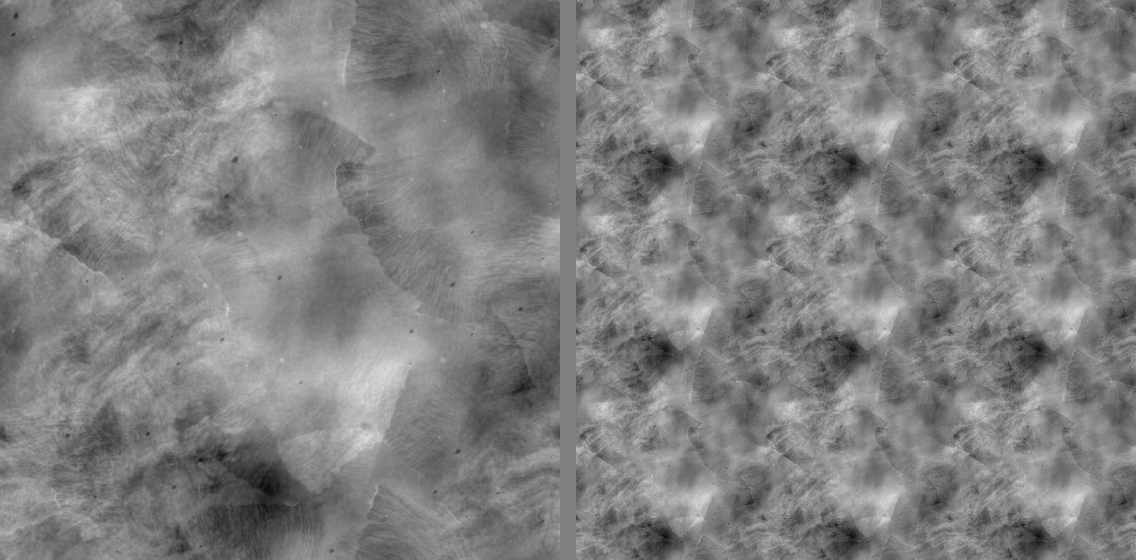
Left: one tile. Right: repeated 3 by 3.
A WebGL 2 fragment shader for this texture:

```glsl
#version 300 es
precision highp float;

uniform vec2 u_resolution;
out vec4 fragColor;

vec2 hash2(vec2 p) {
    vec3 h = fract(p.xyx * vec3(0.1031, 0.1030, 0.0973));
    h += dot(h, h.yzx + 33.33);
    return fract((h.xx + h.yz) * h.zy);
}

float cornerSlope(vec2 corner, vec2 offset, vec2 period, float seed) {
    float angle = 6.28319 * hash2(mod(corner, period) + seed).x;
    return dot(vec2(cos(angle), sin(angle)), offset);
}

// Gradient noise that wraps after a whole number of cells
float noise(vec2 p, vec2 period, float seed) {
    vec2 i = floor(p), f = p - i;
    vec2 e = vec2(1.0, 0.0);
    vec2 s = f * f * f * (f * (f * 6.0 - 15.0) + 10.0);
    float low = mix(cornerSlope(i, f, period, seed),
                    cornerSlope(i + e, f - e, period, seed), s.x);
    float high = mix(cornerSlope(i + e.yx, f - e.yx, period, seed),
                     cornerSlope(i + 1.0, f - 1.0, period, seed), s.x);
    return mix(low, high, s.y);
}

float fbm(vec2 p, vec2 period, int octaves, float gain, float seed) {
    float sum = 0.0, amplitude = 1.0;
    for (int k = 0; k < octaves; k++) {
        sum += amplitude * noise(p, period, seed + 17.0 * float(k));
        p *= 2.0;
        period *= 2.0;
        amplitude *= gain;
    }
    return sum;
}

// Fan-shaped trowel marks: one crisp curved edge, a soft tail and fine scratches
float trowelMarks(vec2 uv, float count, vec2 wobble, float seed) {
    float sum = 0.0;
    float blur = max(0.004, 1.5 / u_resolution.y) * count;
    vec2 cell = floor(uv * count);
    for (int y = -1; y <= 1; y++) {
        for (int x = -1; x <= 1; x++) {
            vec2 id = cell + vec2(x, y);
            vec2 key = mod(id, count) + seed;
            vec2 centre = hash2(key), style = hash2(key + 57.0);
            float turn = 6.28319 * style.x;
            vec2 p = mat2(cos(turn), sin(turn), -sin(turn), cos(turn)) * (uv * count - id - centre);
            p += wobble;

            float bend = mix(0.9, 2.2, fract(style.y * 7.0));
            vec2 q = p + vec2(0.0, bend);
            float depth = length(q) - bend;
            float along = atan(q.x, q.y) * bend;

            float sides = smoothstep(0.52, 0.52 - 3.0 * blur, along) * smoothstep(-0.55, -0.1, along);
            float body = smoothstep(blur, -blur, depth) * smoothstep(-0.75, -0.05, depth) * sides;
            vec2 grainAxis = style.y > 0.45 ? vec2(along, depth) : vec2(depth, along);
            float scratch = noise(grainAxis * vec2(5.0, 190.0 / count), vec2(512.0), seed + 40.0 * style.x);
            float ridge = exp(-pow(depth / (0.7 * blur), 2.0)) * sides
                        * smoothstep(0.1, 0.4, noise(vec2(along * 5.0, style.x * 90.0), vec2(512.0), seed));
            sum += body * (0.28 * (style.y - 0.5) + 0.09 * scratch) + 0.13 * ridge;
        }
    }
    return sum;
}

// Sparse specks: dark pits and pale round dots
float specks(vec2 uv, float count, float seed) {
    vec2 id = floor(uv * count);
    vec2 place = hash2(mod(id, count) + seed), kind = hash2(mod(id, count) + seed + 71.0);
    vec2 p = uv * count - id - mix(vec2(0.25), vec2(0.75), place);
    bool dark = kind.x < 0.05;
    float shown = dark || kind.x > 0.94 ? 1.0 : 0.0;
    if (dark) p = mat2(0.8, -0.6, 0.6, 0.8) * p * vec2(0.7, 1.1);
    float radius = mix(0.05, 0.11, kind.y);
    return shown * smoothstep(radius, radius * 0.3, length(p)) * (dark ? -0.18 : 0.1);
}

void main() {
    vec2 uv = gl_FragCoord.xy / u_resolution;

    // Slight distortion shared by the broad tones
    vec2 warp = vec2(fbm(uv * 5.0, vec2(5.0), 4, 0.55, 3.0), fbm(uv * 5.0, vec2(5.0), 4, 0.55, 91.0));
    vec2 flow = uv + 0.035 * warp;
    vec2 wobble = 0.07 * vec2(noise(uv * 11.0, vec2(11.0), 7.0), noise(uv * 11.0, vec2(11.0), 23.0))
                + 0.025 * noise(uv * 70.0, vec2(70.0), 29.0);

    // Worn plaster on one side, smoother plaster on the other
    float worn = smoothstep(-0.3, 0.5, 0.5 * sin(6.28319 * uv.x + 0.2)
                                       + fbm(uv * 3.0, vec2(3.0), 3, 0.5, 12.0));

    // Broad light and shade
    float tone = 0.495 + 0.05 * worn;
    tone += 0.16 * noise(flow * 2.0 + 0.3, vec2(2.0), 821.0);
    tone += 0.32 * fbm(flow * 4.0, vec2(4.0), 3, 0.5, 131.0);
    tone += trowelMarks(uv, 3.0, wobble, 211.0);
    tone += 0.75 * trowelMarks(uv, 5.0, wobble, 307.0);
    tone += mix(0.25, 0.6, worn) * trowelMarks(uv, 9.0, 1.6 * wobble, 353.0);

    // Smears along two slants, then mottling
    vec2 diagonal = vec2(flow.x - flow.y, flow.x + flow.y);
    vec2 shallow = vec2(flow.x, 3.0 * flow.y - flow.x);
    float slant = smoothstep(-0.15, 0.15, noise(uv * 4.0, vec2(4.0), 383.0));
    float smear = mix(fbm(diagonal * vec2(18.0, 5.0), vec2(18.0, 5.0), 4, 0.6, 401.0),
                      fbm(shallow * vec2(5.0, 8.0), vec2(5.0, 8.0), 4, 0.6, 419.0), slant);
    tone += mix(0.04, 0.14, worn) * smear;
    tone += mix(0.02, 0.09, worn) * fbm(uv * 24.0 + warp, vec2(24.0), 4, 0.75, 433.0);

    // Dark stains with ragged borders
    float stain = fbm(flow * 6.0, vec2(6.0), 5, 0.65, 509.0);
    tone -= mix(0.05, 0.2, worn) * smoothstep(0.22, 0.75, stain);

    // Specks and fine grain
    tone += specks(uv + 0.008 * warp, 13.0, 601.0) + specks(uv + 0.004 * warp, 21.0, 659.0);
    tone += mix(0.03, 0.045, worn) * fbm(uv * 110.0, vec2(110.0), 2, 1.0, 701.0);

    fragColor = vec4(vec3(clamp(tone, 0.0, 1.0)), 1.0);
}
```
